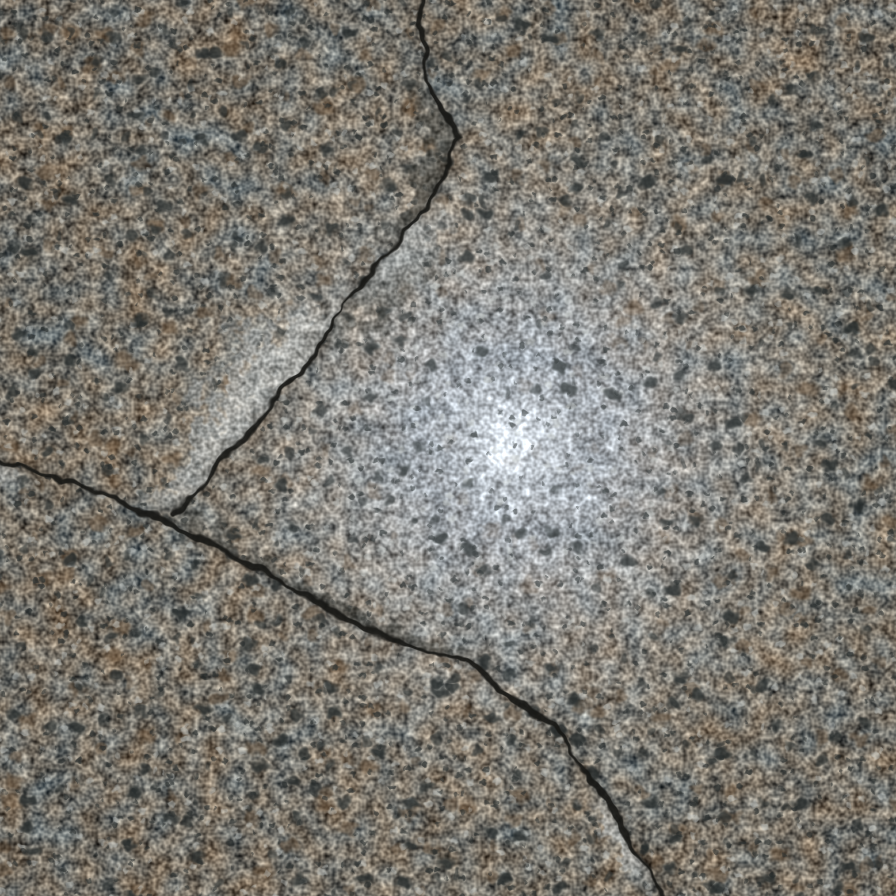
Give the GLSL for this texture, as a Shadertoy shader.

```glsl
const vec3 WARM_STONE = vec3(1.035, 0.995, 0.915);
const vec3 COOL_LIGHT = vec3(0.965, 1.0, 1.035);
const vec3 RUST = vec3(0.36, 0.27, 0.18);
const vec3 DARK_MINERAL = vec3(0.15, 0.17, 0.17);
const vec3 PALE_MINERAL = vec3(0.80, 0.82, 0.81);
const vec3 CHIP_COLOR = vec3(0.71, 0.72, 0.71);
const vec3 SHADE_COLOR = vec3(0.33, 0.33, 0.31);
const vec3 CRACK_COLOR = vec3(0.09, 0.09, 0.08);
const vec2 LIGHT_CENTER = vec2(0.573, 0.505);
const float AMBIENT = 0.42;
const float GRAIN_CONTRAST = 0.46;
const float CRACK_WIDTH = 0.0024;

const vec2 UPPER_CRACK[9] = vec2[9](
    vec2(0.469, 1.02), vec2(0.476, 0.92), vec2(0.511, 0.845),
    vec2(0.482, 0.772), vec2(0.397, 0.674), vec2(0.345, 0.596),
    vec2(0.267, 0.505), vec2(0.225, 0.455), vec2(0.193, 0.427));
const vec2 LOWER_CRACK[9] = vec2[9](
    vec2(-0.02, 0.49), vec2(0.078, 0.462), vec2(0.182, 0.42),
    vec2(0.28, 0.368), vec2(0.404, 0.299), vec2(0.521, 0.26),
    vec2(0.625, 0.18), vec2(0.69, 0.089), vec2(0.75, -0.02));

vec2 hash2(vec2 cell) {
    uvec2 v = uvec2(ivec2(cell) + 4096) * 1664525u + 1013904223u;
    v.x += v.y * 1664525u;
    v.y += v.x * 1664525u;
    v ^= v >> 16u;
    v.x += v.y * 1664525u;
    v.y += v.x * 1664525u;
    v ^= v >> 16u;
    return vec2(v & 65535u) / 65535.0;
}

float cornerSlope(vec2 cell, vec2 offset) {
    float angle = 6.28318 * hash2(cell).x;
    return dot(vec2(cos(angle), sin(angle)), offset);
}

float gradientNoise(vec2 p) {
    vec2 i = floor(p), f = p - i;
    vec2 u = f * f * f * (f * (f * 6.0 - 15.0) + 10.0);
    vec2 e = vec2(1.0, 0.0);
    return mix(mix(cornerSlope(i, f), cornerSlope(i + e, f - e), u.x),
               mix(cornerSlope(i + e.yx, f - e.yx), cornerSlope(i + 1.0, f - 1.0), u.x), u.y);
}

// Ragged blobs scattered one per cell; radius is relative to the cell.
float specks(vec2 p, float cells, float density, float radius) {
    vec2 q = p * cells;
    q += 0.22 * vec2(gradientNoise(q * 3.1), gradientNoise(q * 3.1 + 37.0));
    vec2 home = floor(q);
    float mask = 0.0;
    for (int k = 0; k < 9; k++) {
        vec2 cell = home + vec2(k % 3 - 1, k / 3 - 1);
        vec2 kind = hash2(cell + 311.0);
        float size = radius * mix(0.45, 1.2, kind.y);
        float d = length((q - cell - hash2(cell)) * vec2(1.0, mix(0.7, 1.4, kind.y)));
        float blob = 1.0 - smoothstep(size * 0.45, size * 1.35, d);
        mask = max(mask, blob * step(kind.x, density) * mix(0.6, 1.0, kind.y));
    }
    return mask;
}

// Distance to a polyline, negative on its lower left side.
float crackDistance(vec2 p, vec2 path[9]) {
    float best = 9.0, side = 1.0;
    for (int i = 0; i < 8; i++) {
        vec2 ab = path[i + 1] - path[i], ap = p - path[i];
        float d = length(ap - ab * clamp(dot(ap, ab) / dot(ab, ab), 0.0, 1.0));
        if (d < best) {
            best = d;
            side = ab.x * ap.y - ab.y * ap.x < 0.0 ? -1.0 : 1.0;
        }
    }
    return best * side;
}

// Ragged band on the positive side of d, limited to a span of pos.
float strip(float d, float width, float pos, vec2 span, float rough) {
    float band = smoothstep(-0.001, 0.001, d) * (1.0 - smoothstep(0.65, 1.1, d / width + rough));
    return band * smoothstep(span.x - 0.025, span.x + 0.025, pos)
                * (1.0 - smoothstep(span.y - 0.025, span.y + 0.025, pos));
}

void mainImage(out vec4 fragColor, in vec2 fragCoord) {
    vec2 p = fragCoord / iResolution.y;
    float pixel = 1.0 / iResolution.y;

    // Granite grain and torch light
    float coarse = gradientNoise(p * 24.0);
    float medium = gradientNoise(p * 62.0 + 9.0);
    float fine = gradientNoise(p * 125.0 + 5.0);
    float grit = gradientNoise(p * 235.0 + 3.0);
    float grain = 0.22 * coarse + 0.42 * medium + 0.6 * fine + 0.62 * grit;
    vec2 toLight = p - LIGHT_CENTER;
    float r2 = dot(toLight, toLight);
    float glow = exp(-r2 * 24.0);
    float core = exp(-r2 * 520.0);
    float light = AMBIENT + 0.10 * exp(-r2 * 5.0) + 0.19 * glow + 0.24 * core;
    vec3 color = mix(WARM_STONE, COOL_LIGHT, min(1.0, glow * 1.3)) * (light + GRAIN_CONTRAST * grain);
    color += vec3(0.07, 0.0, -0.06) * (gradientNoise(p * 36.0 + 71.0) + 0.6 * gradientNoise(p * 9.0)) * (1.0 - glow);

    // Scattered minerals
    color = mix(color, RUST, 0.5 * specks(p + 3.0, 27.0, 0.4, 0.27) * (1.0 - 0.8 * glow));
    color = mix(color, PALE_MINERAL, 0.5 * specks(p + 5.0, 58.0, 0.3, 0.26));
    vec3 dark = DARK_MINERAL + 0.13 * glow * COOL_LIGHT;
    color = mix(color, dark, 0.85 * specks(p, 30.0, 0.5, 0.24));
    color = mix(color, dark, 0.75 * specks(p + 7.0, 68.0, 0.36, 0.25));

    // Chipped and shaded crack edges
    vec2 bend = 0.010 * vec2(gradientNoise(p * 22.0 + 15.0), gradientNoise(p * 22.0 + 50.0))
              + 0.004 * vec2(gradientNoise(p * 80.0 + 15.0), gradientNoise(p * 80.0 + 50.0));
    float upper = crackDistance(p + bend, UPPER_CRACK);
    float lower = crackDistance(p + bend, LOWER_CRACK);
    float rough = 0.8 * coarse + 0.7 * medium + 0.5 * fine;
    float shade = strip(-upper, 0.030, p.y, vec2(0.73, 0.90), rough);
    shade = max(shade, 0.7 * strip(upper, 0.050, p.y, vec2(0.62, 0.70), rough));
    shade = max(shade, strip(lower, 0.014, p.x, vec2(0.20, 0.52), rough));
    shade = max(shade, strip(lower, 0.034, p.x, vec2(0.20, 0.25), rough));
    color = mix(color, SHADE_COLOR + 0.25 * grain, 0.65 * shade);
    float chip = strip(-upper, mix(0.035, 0.075, smoothstep(0.45, 0.62, p.y)), p.y, vec2(0.44, 0.66), rough);
    chip = max(chip, 0.7 * strip(upper, 0.034, p.y, vec2(0.67, 0.76), rough));
    chip = max(chip, strip(-lower, 0.026, p.y, vec2(0.02, 0.10), rough));
    chip = max(chip, strip(-lower, 0.024, p.x, vec2(-0.1, 0.015), rough));
    color = mix(color, CHIP_COLOR + 0.45 * grain, 0.78 * chip);

    // Cracks with uneven opening
    float opening = CRACK_WIDTH * (1.0 + 1.3 * gradientNoise(p * 17.0 + 90.0));
    float gap = min(abs(upper) + 0.0004, abs(lower));
    float line = 1.0 - smoothstep(opening - pixel, opening + 1.5 * pixel, gap);
    color *= 1.0 - 0.35 * exp(-gap / 0.005);
    color = mix(color, CRACK_COLOR, 0.9 * line);

    fragColor = vec4(clamp(color, 0.0, 1.0), 1.0);
}
```
